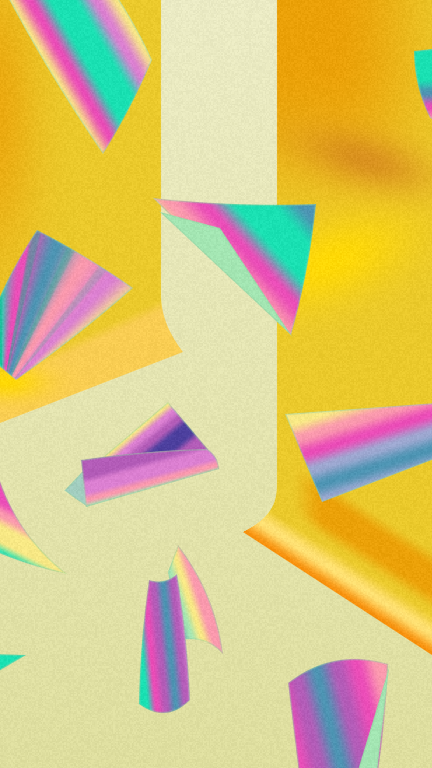
A Shadertoy shader for this background:

```glsl
// Iridescent foil scraps drifting over a cream wall with two curling gold panels.
// Each scrap is an intersection of parabolic edges filled with a colour ramp;
// layers are painted back to front on a 432 x 768 grid, y pointing down.

#define GRID vec2(432, 768) // design units across the canvas
#define GRAIN 0.045         // strength of the paper grain
#define GRAIN_SIZE 1.4      // size of a grain in design units
#define RIM_WIDTH 2.2       // width of the glinting border of a scrap

const vec3 CREAM = vec3(.92, .92, .77), SAGE = vec3(.87, .87, .62);
const vec3 LEMON = vec3(.97, .91, .52), PINK = vec3(.98, .6, .68);
const vec3 MAGENTA = vec3(.92, .3, .72), VIOLET = vec3(.7, .36, .72);
const vec3 LILAC = vec3(.62, .66, .82), BLUE = vec3(.3, .58, .7);
const vec3 INDIGO = vec3(.3, .25, .62), TEAL = vec3(.1, .88, .7);
const vec3 MINT = vec3(.64, .9, .7), ORCHID = vec3(.86, .5, .82);
const vec3 GOLD = vec3(.92, .79, .17), AMBER = vec3(.92, .63, .03);
const vec3 SUN = vec3(1, .85, .02), GLINT = vec3(1, .88, .45);
const vec3 ORANGE = vec3(.97, .56, .04), BRONZE = vec3(.84, .54, .12);

vec2 p;   // current point on the grid
vec3 col; // colour painted so far

float hash(vec2 v) {
    vec3 q = fract(v.xyx * .1031);
    q += dot(q, q.yzx + 33.33);
    return fract((q.x + q.y) * q.z);
}

// Signed distance to edge a-b, pushed outwards by a parabolic bulge
float edge(vec2 a, vec2 b, float bulge) {
    vec2 v = p - a, d = normalize(b - a);
    float t = clamp(dot(v, d) / distance(a, b), 0., 1.);
    return d.y * v.x - d.x * v.y - bulge * 4. * t * (1. - t);
}

// Corners a, b, c, d run clockwise; k holds the bulge of each edge
float quad(vec4 ab, vec4 cd, vec4 k) {
    return max(max(edge(ab.xy, ab.zw, k.x), edge(ab.zw, cd.xy, k.y)),
               max(edge(cd.xy, cd.zw, k.z), edge(cd.zw, ab.xy, k.w)));
}

float blob(vec2 centre, vec2 radius, float tilt) {
    vec2 q = p - centre;
    q.y += tilt * q.x;
    q /= radius;
    return exp(-dot(q, q));
}

// Six evenly spaced colour stops
vec3 ramp(float t, vec3 a, vec3 b, vec3 c, vec3 d, vec3 e, vec3 f) {
    float x = t * 5.;
    a = mix(a, b, smoothstep(0., 1., x));
    a = mix(a, c, smoothstep(1., 2., x));
    a = mix(a, d, smoothstep(2., 3., x));
    a = mix(a, e, smoothstep(3., 4., x));
    return mix(a, f, smoothstep(4., 5., x));
}

void fill(float d, vec3 paint) {
    float aa = .7 * GRID.x / iResolution.x;
    col = mix(col, paint, smoothstep(aa, -aa, d));
}

void foil(float d, vec3 paint) {
    fill(d, mix(paint, MINT * .9, .55 * smoothstep(-RIM_WIDTH, 0., d)));
}

// Foil quad whose ramp runs from axis.xy to axis.zw
void scrap(vec4 ab, vec4 cd, vec4 k, vec4 axis, vec3 a, vec3 b, vec3 c, vec3 d, vec3 e, vec3 f) {
    vec2 dir = axis.zw - axis.xy;
    foil(quad(ab, cd, k), ramp(dot(p - axis.xy, dir) / dot(dir, dir), a, b, c, d, e, f));
}

void backdrop() {
    col = mix(CREAM, SAGE, p.y / GRID.y);

    // Left panel and its lifted corner
    float flare = clamp((p.y - 295.) / 57., 0., 1.);
    float lift = edge(vec2(161, 303), vec2(0, 378), 0.);
    vec3 gold = mix(GOLD, AMBER, .8 * blob(vec2(-5, 110), vec2(42, 150), 0.));
    gold = mix(gold, mix(GLINT, AMBER, .3), smoothstep(-5., 9., lift));
    gold = mix(gold, SUN, blob(vec2(5, 382), vec2(38, 16), 0.));
    fill(max(p.x - 161. - 22. * flare * flare, edge(vec2(183, 352), vec2(0, 423), 0.)), gold);

    // Right panel: blurred reflections and a rolled lower edge
    float roll = clamp((p.y - 480.) / 52., 0., 1.);
    float base = edge(vec2(432, 655), vec2(243, 532), 0.);
    gold = mix(GOLD, AMBER, smoothstep(250., 60., p.y) * smoothstep(470., 330., p.x));
    gold = mix(gold, SUN, blob(vec2(330, 262), vec2(75, 38), .3));
    gold = mix(gold, BRONZE, .85 * blob(vec2(365, 160), vec2(62, 26), -.25));
    vec3 curl = ramp(-base / 90., ORANGE, GLINT, GOLD, AMBER, AMBER, gold);
    gold = mix(gold, curl, max(smoothstep(290., 325., p.x), smoothstep(38., 28., -base)));
    fill(max(277. - 34. * roll * roll * roll - p.x, base), gold);
}

void upperScraps() {
    scrap(vec4(2, -14, 110, -14), vec4(152, 60, 103, 154), vec4(0, 2, 2, 3),
          vec4(8, 0, 90, -48), LEMON, MAGENTA, TEAL, TEAL, ORCHID, LEMON);
    scrap(vec4(414, 51, 450, 47), vec4(450, 130, 430, 118), vec4(0, 0, 0, 4),
          vec4(420, 50, 424, 122), TEAL, TEAL, TEAL, BLUE, MAGENTA, PINK);
    // Folded triangle and its pale underside
    scrap(vec4(153, 198, 316, 204), vec4(291, 335, 222, 267), vec4(-3, 3, 0, 0),
          vec4(143, 207, 232, 127), LEMON, PINK, MAGENTA, TEAL, TEAL, BLUE);
    foil(quad(vec4(160, 212, 220, 228), vec4(291, 335, 225, 273), vec4(0)), MINT);
    // Pleated fan
    float angle = atan(p.x - 2., 395. - p.y);
    vec3 pleats = ramp(angle + .05, TEAL, MAGENTA, BLUE, PINK, ORCHID, LEMON);
    pleats = mix(pleats, TEAL * .8, .6 * (1. - angle) * smoothstep(.5, 1., cos(angle * 27. - 5.6)));
    foil(quad(vec4(-20, 350, 37, 230), vec4(133, 288, 16, 380), vec4(5, 2, 2, 0)), pleats);
}

void lowerScraps() {
    // Rolled scrap: inside, tip, front face
    scrap(vec4(103, 457, 168, 402), vec4(217, 460, 130, 472), vec4(0),
          vec4(136, 430, 166, 466), LEMON, ORCHID, VIOLET, INDIGO, INDIGO, VIOLET);
    foil(quad(vec4(64, 491, 84, 470), vec4(88, 508, 76, 499), vec4(0)), mix(MINT, LILAC, .4));
    scrap(vec4(81, 460, 207, 449), vec4(219, 469, 86, 507), vec4(2, 3, 0, 0),
          vec4(140, 454, 150, 491), VIOLET, VIOLET, ORCHID, ORCHID, PINK, MINT);
    // Side scraps
    scrap(vec4(285, 414, 450, 402), vec4(450, 453, 322, 502), vec4(0),
          vec4(340, 408, 365, 488), LEMON, PINK, MAGENTA, LILAC, BLUE, LILAC);
    scrap(vec4(-8, 452, 67, 574), vec4(-8, 550, -8, 500), vec4(-13, 2, 0, 0),
          vec4(25, 500, -2, 553), MAGENTA, MAGENTA, PINK, LEMON, LEMON, TEAL);
    foil(quad(vec4(-8, 654, 26, 655), vec4(-8, 675, -8, 660), vec4(0)), TEAL);
    // Twin upright folds
    scrap(vec4(168, 572, 178, 545), vec4(223, 654, 181, 640), vec4(0, 8, -6, 0),
          vec4(168, 600, 217, 584), BLUE, MINT, LEMON, PINK, PINK, LEMON);
    scrap(vec4(149, 580, 177, 574), vec4(190, 700, 139, 704), vec4(-4, 2, 11, 2),
          vec4(140, 640, 188, 635), TEAL, MAGENTA, VIOLET, BLUE, VIOLET, ORCHID);
    // Arched scrap with a pale flap
    scrap(vec4(288, 683, 388, 664), vec4(375, 790, 301, 790), vec4(13, 2, 0, 0),
          vec4(290, 730, 388, 705), MAGENTA, VIOLET, BLUE, VIOLET, MAGENTA, PINK);
    foil(quad(vec4(389, 668, 382, 729), vec4(375, 790, 352, 790), vec4(0)), MINT);
}

void mainImage(out vec4 fragColor, in vec2 fragCoord) {
    vec2 uv = fragCoord / iResolution.xy;
    p = vec2(uv.x, 1. - uv.y) * GRID;
    backdrop();
    upperScraps();
    lowerScraps();
    col += GRAIN * (hash(floor(p / GRAIN_SIZE)) - .5);
    fragColor = vec4(clamp(col, 0., 1.), 1);
}
```
